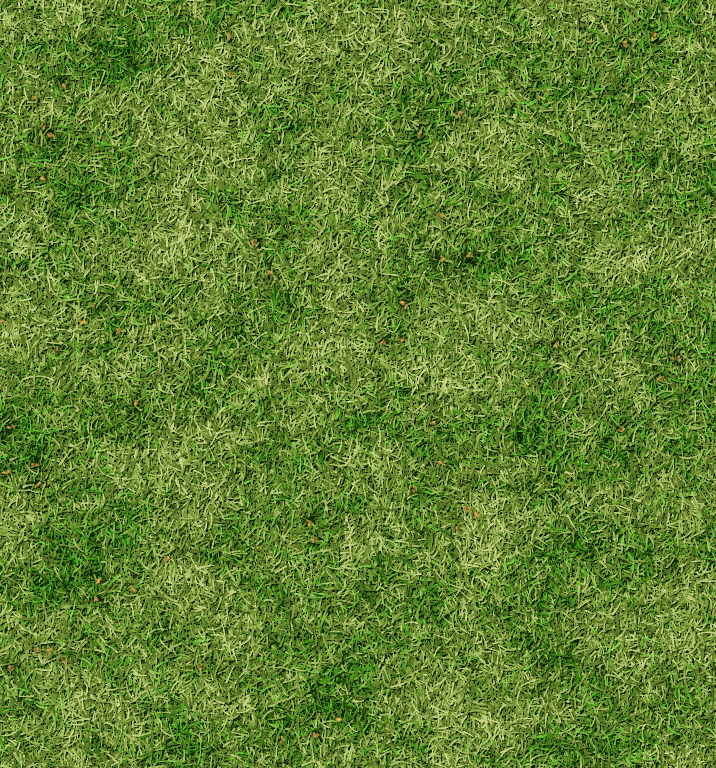
This texture is drawn by a Shadertoy shader. Its source:

```glsl
// Mown lawn seen from above: layers of fine, short blades in jittered cells,
// each dropping a thin shadow. The blades build up a tone, which a green ramp
// colours; gradient noise adds pale, dark and lush patches, plus dry leaves.

vec4 hash4(vec2 p) {
    vec4 q = fract(p.xyxy * vec4(.1031, .1030, .0973, .1099));
    q += dot(q, q.wzxy + 33.33);
    return fract((q.xxyz + q.yzzw) * q.zywx);
}

float cornerSlope(vec2 corner, vec2 offset) {
    float a = 6.2832 * hash4(corner + 71.0).x;
    return dot(vec2(cos(a), sin(a)), offset);
}

float gradientNoise(vec2 p) {
    vec2 i = floor(p), f = fract(p), e = vec2(1, 0);
    vec2 u = f * f * f * (f * (f * 6.0 - 15.0) + 10.0);
    return mix(mix(cornerSlope(i, f), cornerSlope(i + e, f - e), u.x),
               mix(cornerSlope(i + e.yx, f - e.yx), cornerSlope(i + 1.0, f - 1.0), u.x), u.y);
}

// Distance to a slightly bent blade lying along x, less its tapering half width
float bladeDistance(vec2 q, float reach, float bend) {
    q.y += bend * q.x * q.x / reach;
    float width = .00095 - .0003 * clamp(q.x / reach, -1.0, 1.0);
    return length(vec2(max(abs(q.x) - reach, 0.0), q.y)) - width;
}

// Greens from deep shade to sunlit tips
vec3 grassRamp(float t) {
    vec3 c = mix(vec3(.05, .12, .01), vec3(.11, .21, .04), smoothstep(-.2, .0, t));
    c = mix(c, vec3(.21, .35, .07), smoothstep(.0, .15, t));
    c = mix(c, vec3(.34, .45, .16), smoothstep(.15, .33, t));
    c = mix(c, vec3(.40, .53, .18), smoothstep(.33, .55, t));
    c = mix(c, vec3(.50, .65, .24), smoothstep(.55, .75, t));
    c = mix(c, vec3(.62, .73, .39), smoothstep(.75, .93, t));
    return mix(c, vec3(.76, .84, .53), smoothstep(.95, 1.25, t));
}

void mainImage(out vec4 fragColor, in vec2 fragCoord) {
    vec2 p = fragCoord / iResolution.y;
    float pixel = 1.0 / iResolution.y;

    // Broad patches, small clumps and fine grain
    float patches = gradientNoise(p * vec2(6, 8)) + .7 * gradientNoise(p * vec2(15, 19) + 40.0);
    float clumps = gradientNoise(p * 45.0 + 9.0);
    float grain = gradientNoise(p * 230.0);

    // Blades, laid from the bottom layer to the top
    float tone = .15 + .4 * grain;
    float hue = .4;
    for (int layer = 0; layer < 13; layer++) {
        float seed = float(layer) * 57.0;
        vec2 g = p / .0125 + hash4(vec2(seed, 3)).xy;
        for (int k = 0; k < 9; k++) {
            vec2 cell = floor(g) + vec2(k % 3 - 1, k / 3 - 1);
            vec4 place = hash4(cell + seed + 11.0);
            vec4 look = hash4(cell + seed + 503.0);
            vec2 d = (g - cell - place.xy) * .0125;

            // Slightly more blades stand upright than lie across
            float turn = place.z - .5;
            float angle = 1.5708 + 3.1416 * turn * (.6 + .8 * abs(turn));
            if (look.w > .5) angle += 3.1416;
            float c = cos(angle), s = sin(angle);
            mat2 spin = mat2(c, -s, s, c);
            float reach = mix(.003, .0115, place.w);
            float bend = .5 * (look.z - .5);

            float shade = bladeDistance(spin * (d - vec2(.0013, -.0017)), reach, bend);
            tone -= .26 * (1.0 - smoothstep(-.6 * pixel, .8 * pixel, shade));
            float blade = bladeDistance(spin * d, reach, bend);
            float cover = 1.0 - smoothstep(-.5 * pixel, .5 * pixel, blade);
            tone = mix(tone, .24 + .98 * look.x, cover);
            hue = mix(hue, look.y, cover);
        }
    }
    tone += .27 * patches + .22 * clumps + .12 * grain;

    // Loose groups of dry leaves in dark hollows
    float leaf = 0.0;
    vec2 g = p / .03;
    for (int k = 0; k < 9; k++) {
        vec2 cell = floor(g) + vec2(k % 3 - 1, k / 3 - 1);
        vec4 r = hash4(cell + 907.0);
        if (r.z > .2 || hash4(floor(cell / 3.0) + 31.0).x > .24) continue;
        vec2 d = (g - cell - r.xy) * .03;
        tone -= .3 * exp(-dot(d, d) / .0001);
        float a = 6.2832 * r.w;
        d = mat2(cos(a), -sin(a), sin(a), cos(a)) * d;
        float edge = length(d * vec2(1, 1.7)) - .0045 - .005 * grain;
        leaf = max(leaf, 1.0 - smoothstep(-pixel, pixel, edge));
    }

    // Straw tint on most blades, saturated green where the lawn is lush
    float lush = smoothstep(.55, 1.0, hue - .5 * patches - .3 * clumps);
    vec3 color = grassRamp(tone) * mix(vec3(1.05, .99, 1.02), vec3(.62, 1.0, .48), lush);
    vec3 dryLeaf = vec3(.76, .57, .27) * (.9 + .9 * grain);
    color = mix(color, dryLeaf, .85 * leaf);
    fragColor = vec4(color, 1.0);
}
```
